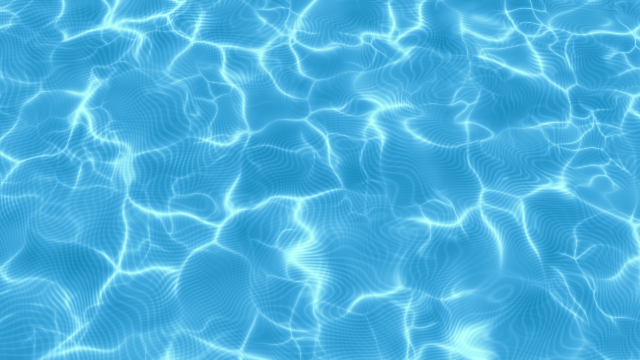
Write a WebGL 2 fragment shader that draws this texture.

```glsl
#version 300 es
precision highp float;

#define CELLS 4.1
#define TILES 62.0
#define TILT 0.26
#define BASE 0.150
#define CORE_LIGHT 0.36
#define HALO_LIGHT 0.17
#define FINE_LIGHT 0.20
#define TILE_LIGHT 0.13
#define FLARE_LIGHT 0.16
#define CELL_TONE 0.05
#define VEIL 0.09

uniform vec2 u_resolution;
out vec4 fragColor;

const mat2 TURN = mat2(0.80, 0.60, -0.60, 0.80);

vec2 hash2(vec2 c) {
    c = vec2(dot(c, vec2(127.1, 311.7)), dot(c, vec2(269.5, 183.3)));
    return fract(sin(c) * 43758.5);
}

// Bends space with layered, turned sines.
vec2 ripple(vec2 p, float freq, float amount) {
    vec2 shift = vec2(0.0), q = p;
    for (int i = 0; i < 4; i++) {
        q = TURN * q;
        shift += amount / freq * sin(freq * (q.yx + 0.5 * shift) + 2.1 * float(i));
        freq *= 1.65;
    }
    return p + shift;
}

// Smooth field from 0 to 1.
float swell(vec2 p) {
    vec2 q = ripple(p, 1.3, 0.8);
    return 0.5 + 0.25 * (sin(q.x + 1.7 * q.y) + sin(1.9 * q.x - 0.8 * q.y + 1.3));
}

float softMin(float a, float b, float k) {
    float h = max(k - abs(a - b), 0.0) / k;
    return min(a, b) - 0.25 * h * h * k;
}

// Cellular noise: x = rounded distance to the cell border, y = cell tone.
vec2 cellBorder(vec2 p) {
    vec2 base = floor(p), f = p - base;
    vec2 nearCell = vec2(0.0), nearest = vec2(0.0);
    float best = 9.0;
    for (int j = -1; j <= 1; j++)
    for (int i = -1; i <= 1; i++) {
        vec2 cell = vec2(i, j);
        vec2 r = cell + 0.08 + 0.84 * hash2(base + cell) - f;
        if (dot(r, r) < best) {
            best = dot(r, r);
            nearest = r;
            nearCell = cell;
        }
    }
    float border = 1.0;
    for (int j = -2; j <= 2; j++)
    for (int i = -2; i <= 2; i++) {
        vec2 cell = nearCell + vec2(i, j);
        vec2 r = cell + 0.08 + 0.84 * hash2(base + cell) - f;
        vec2 gap = r - nearest;
        if (dot(gap, gap) > 0.0001)
            border = softMin(border, dot(0.5 * (r + nearest), normalize(gap)), 0.07);
    }
    return vec2(max(border, 0.0), hash2(base + nearCell + 31.0).x);
}

// Thin tile joints, centred on zero, faded where too dense to resolve.
vec2 tileLines(vec2 t) {
    vec2 w = fwidth(t);
    vec2 d = 0.5 - abs(fract(t) - 0.5);
    vec2 joint = 1.0 - smoothstep(vec2(0.0), 0.14 + w, d);
    return (joint - 0.14 - w) * (1.0 - smoothstep(0.3, 0.62, w));
}

// Water blue through cyan to white.
vec3 waterColour(float light) {
    return vec3(light, 0.475 + 0.76 * light, 1.0 - 0.18 * exp(4.5 * (0.19 - light)));
}

void main() {
    vec2 uv = gl_FragCoord.xy / u_resolution.y;
    float aspect = u_resolution.x / u_resolution.y;
    float across = uv.x / aspect;
    vec2 p = vec2(uv.x - 0.5 * aspect, uv.y) / (1.0 - TILT * uv.y);
    vec2 c = p * CELLS;
    float pixel = CELLS / u_resolution.y;

    // Main caustic net, broken where its power fades
    vec2 net = cellBorder(ripple(c + 4.0, 2.3, 0.46));
    float power = smoothstep(0.12, 0.85, swell(c * 1.5 + 2.0));
    float width = mix(0.018, 0.036, power * power);
    float edge = length(vec2(net.x, 0.4 * pixel));
    float light = BASE + CELL_TONE * (net.y - 0.5);
    light += CORE_LIGHT * mix(0.10, 1.25, power) * exp(-edge / width);
    light += HALO_LIGHT * mix(0.5, 1.2, power) * exp(-edge / 0.14);

    // Finer net in loose fragments
    vec2 fine = cellBorder(ripple(c * 1.7 + 17.0, 1.8, 0.65));
    float finePower = smoothstep(0.3, 0.85, swell(c * 1.8 + 9.0)) * mix(0.7, 1.3, across);
    light += FINE_LIGHT * finePower * (exp(-fine.x / 0.04) + 0.3 * exp(-fine.x / 0.16));

    // Refracted tile floor, one direction ruling in each place
    vec2 floorPos = mat2(0.95, -0.31, 0.31, 0.95) * p;
    vec2 lines = tileLines(TILES * ripple(floorPos, 9.0, mix(0.30, 0.74, across)));
    float ruling = smoothstep(0.3, 0.7, swell(c * 1.2 + 21.0));
    float joints = mix(lines.x, lines.y, ruling) + 0.3 * mix(lines.y, lines.x, ruling);
    light += 0.02 + TILE_LIGHT * joints * (0.25 + light);

    // Soft veils and striped flares
    light += VEIL * (swell(c * 2.4 + 5.0) - 0.42);
    float flare = smoothstep(0.78, 1.0, swell(c * 1.6 + 13.0)) * exp(-edge / 0.16);
    light += FLARE_LIGHT * flare * (1.0 + joints);

    // Rolled-off highlights
    float excess = max(light - 0.45, 0.0);
    light = min(light, 0.45) + 0.36 * (1.0 - exp(-excess / 0.36));

    fragColor = vec4(clamp(waterColour(light), 0.0, 1.0), 1.0);
}
```
